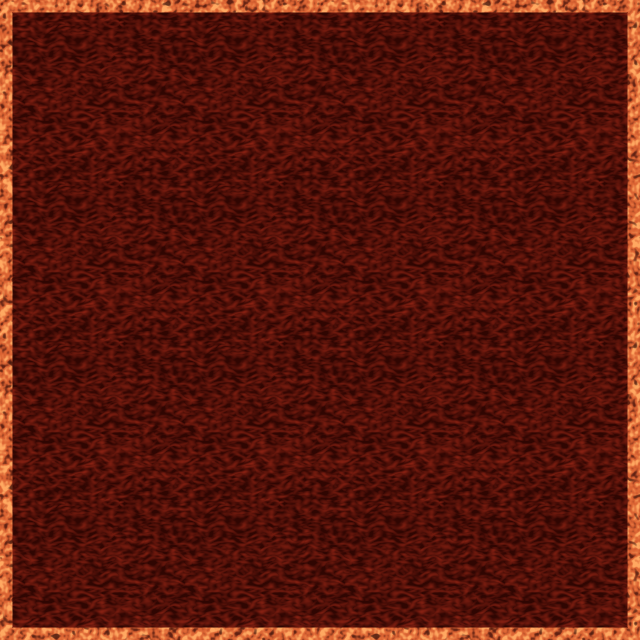
This texture is drawn by a WebGL 2 fragment shader. Its source:

```glsl
#version 300 es
precision highp float;

uniform vec2 u_resolution;
out vec4 fragColor;

const float BORDER_WIDTH = 0.0195;
const vec3 PIT = vec3(0.185, 0.022, 0.008);
const vec3 RIDGE = vec3(0.55, 0.135, 0.075);
const vec3 BROWN = vec3(0.38, 0.13, 0.07);
const vec3 ORANGE = vec3(0.86, 0.39, 0.20);
const vec3 APRICOT = vec3(1.0, 0.66, 0.38);

// Unit gradient on a lattice that wraps after the given period
vec2 latticeGradient(vec2 cell, vec2 period, float seed) {
    vec3 p = fract(vec3(mod(cell, period).xyx + seed) * vec3(0.1031, 0.1030, 0.0973));
    p += dot(p, p.yzx + 33.33);
    float angle = 6.28318 * fract((p.x + p.y) * p.z);
    return vec2(cos(angle), sin(angle));
}

// Periodic gradient noise: tile coordinates repeat every 1.0
float tiledNoise(vec2 tile, vec2 period, float seed) {
    vec2 p = tile * period;
    vec2 cell = floor(p);
    vec2 f = p - cell;
    vec2 w = f * f * f * (f * (f * 6.0 - 15.0) + 10.0);
    vec2 e = vec2(1.0, 0.0);
    float a = dot(latticeGradient(cell, period, seed), f);
    float b = dot(latticeGradient(cell + e, period, seed), f - e);
    float c = dot(latticeGradient(cell + e.yx, period, seed), f - e.yx);
    float d = dot(latticeGradient(cell + e.xx, period, seed), f - e.xx);
    return mix(mix(a, b, w.x), mix(c, d, w.x), w.y);
}

// One set of fine horizontal wrinkles, bent into slanted waves
float wrinkles(vec2 tile, float bend, float seed) {
    float wave = tiledNoise(tile, vec2(9.0, 7.0), seed + 5.0);
    return tiledNoise(tile + vec2(0.0, bend * wave), vec2(18.0, 37.0), seed);
}

vec3 leather(vec2 uv) {
    vec2 tile = uv * 4.0;
    float folds = max(wrinkles(tile, 0.045, 11.0), wrinkles(tile, -0.045, 47.0));
    float fine = tiledNoise(tile, vec2(29.0, 53.0), 83.0);
    float broad = tiledNoise(tile, vec2(2.0, 5.0), 29.0);
    float height = 0.21 + 1.05 * folds + 0.22 * fine + 0.18 * broad;
    return mix(PIT, RIDGE, clamp(height, 0.0, 1.1));
}

// Rough orange rim with diagonal streaks and dark knots
vec3 rim(vec2 uv) {
    vec2 diagonal = vec2(uv.x + uv.y, uv.y - uv.x) * 2.0;
    float streaks = tiledNoise(diagonal, vec2(19.0, 34.0), 61.0);
    float grit = tiledNoise(uv * 2.0, vec2(83.0, 79.0), 17.0);
    float knots = tiledNoise(uv * 2.0, vec2(37.0, 41.0), 97.0);
    float tone = 0.55 + 0.75 * streaks + 0.55 * grit;
    vec3 color = mix(BROWN, ORANGE, smoothstep(0.0, 0.5, tone));
    color = mix(color, APRICOT, smoothstep(0.45, 0.95, tone));
    return mix(color, BROWN * 0.7, 0.8 * smoothstep(0.27, 0.52, knots));
}

void main() {
    vec2 uv = gl_FragCoord.xy / u_resolution;
    float pixel = 1.0 / min(u_resolution.x, u_resolution.y);
    vec2 inset = min(uv, 1.0 - uv);
    float edge = min(inset.x, inset.y) - BORDER_WIDTH;
    float inside = smoothstep(-0.5 * pixel, 0.5 * pixel, edge);
    fragColor = vec4(mix(rim(uv), leather(uv), inside), 1.0);
}
```
